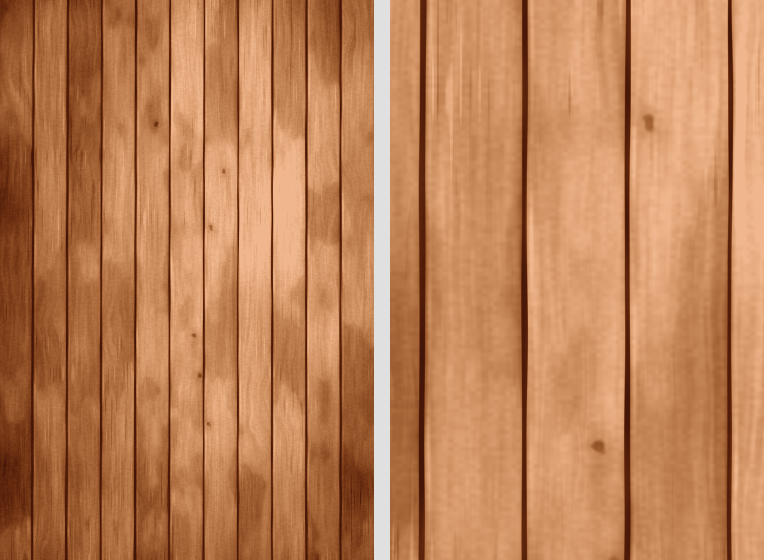
Left: the whole. Right: its middle third, enlarged.
A WebGL 1 fragment shader for this texture:

```glsl
precision highp float;

uniform vec2 u_resolution;

#define PLANKS 10.94
#define FIRST_OFFSET 0.0385
#define GROOVE_HALF 0.019
#define BASE_TONE 1.15
#define VIGNETTE 1.45
#define GRAIN 0.42
#define STAIN 0.29
#define CLOUD 0.42
#define KNOT_RATE 0.025
#define DARK vec3(0.25, 0.08, 0.03)
#define LIGHT vec3(0.84, 0.60, 0.42)

float hash(vec2 p) {
  vec3 q = fract(vec3(p.xyx) * 0.1031);
  q += dot(q, q.yzx + 33.33);
  return fract((q.x + q.y) * q.z);
}

float noise(vec2 p) {
  vec2 i = floor(p), f = fract(p);
  f = f * f * (3.0 - 2.0 * f);
  return mix(mix(hash(i), hash(i + vec2(1.0, 0.0)), f.x),
             mix(hash(i + vec2(0.0, 1.0)), hash(i + vec2(1.0, 1.0)), f.x), f.y);
}

float fbm(vec2 p) {
  float sum = 0.0, amp = 0.53;
  for (int i = 0; i < 4; i++) {
    sum += amp * noise(p);
    p = p * 2.03 + 17.3;
    amp *= 0.5;
  }
  return sum;
}

// Mostly straight fibres that fan out in a few places
float woodGrain(vec2 p, float seed) {
  float fan = smoothstep(0.55, 0.85, noise(vec2(seed, p.y * 0.45)));
  float bend = fbm(vec2(p.x * 1.1 + seed, p.y * 0.4)) - 0.5;
  float x = p.x + bend * mix(0.22, 0.9, fan);
  float broad = noise(vec2(x * 5.0 + seed, p.y * 0.45));
  float fibre = noise(vec2(x * 13.0 + seed, p.y * 0.8 + seed));
  float fine = noise(vec2(x * 26.0 - seed, p.y * 1.8));
  return broad * 0.36 + fibre * 0.34 + fine * 0.30;
}

// Blotches of darker varnish with streaked, fairly crisp ends
float varnishStain(vec2 p, float seed, float grain) {
  vec2 q = vec2(p.x * 0.7 + seed, p.y * 0.36 + seed * 1.7);
  float patches = fbm(q) + (grain - 0.5) * 0.2;
  float soft = smoothstep(0.30, 0.75, patches);
  float crisp = smoothstep(0.50, 0.56, patches);
  return mix(soft, crisp, 0.45);
}

// Rare small knots, at most one in each cell of a plank
float knots(vec2 p, float id) {
  vec2 cell = vec2(id, floor(p.y / 1.5));
  float present = step(hash(cell + 41.0), KNOT_RATE);
  vec2 center = vec2(0.06 + 0.88 * hash(cell + 7.0),
                     (cell.y + 0.3 + 0.4 * hash(cell + 13.0)) * 1.5);
  vec2 d = (p - center) * vec2(1.0, 0.75);
  float r = length(d) + 0.06 * (noise(p * 14.0) - 0.5);
  float core = 1.0 - smoothstep(0.02, 0.08, r);
  return present * (0.35 * core + 0.18 * exp(-r * r * 45.0));
}

void main() {
  vec2 uv = gl_FragCoord.xy / u_resolution;
  vec2 p = gl_FragCoord.xy / u_resolution.x * PLANKS;
  float pixel = PLANKS / u_resolution.x;

  // Plank coordinates, with a faint lean toward the left side
  p.x += FIRST_OFFSET - 0.06 * (uv.y - 0.5) * (1.0 - uv.x);
  float id = floor(p.x);
  float seed = id * 19.7 + 3.0;
  vec2 local = vec2(p.x - id, p.y);

  // Wood tone
  float grain = woodGrain(local, seed);
  float tone = BASE_TONE + (hash(vec2(id, 5.0)) - 0.5) * 0.12;
  tone += (grain - 0.5) * GRAIN;
  tone -= STAIN * varnishStain(local, seed, grain);
  tone += (fbm(vec2(p.x * 0.4, p.y * 0.3) + 8.0) - 0.5) * CLOUD;
  tone += (noise(p * vec2(18.0, 24.0)) - 0.5) * 0.08;

  // Thin dark cracks and pale scuffs along the fibres
  float scratch = noise(vec2(local.x * 22.0 + seed, p.y * 1.1));
  float wear = smoothstep(0.4, 0.7, fbm(p * vec2(1.4, 0.5) + 31.0));
  tone -= 0.18 * smoothstep(0.78, 0.95, scratch) * wear;
  tone += 0.15 * smoothstep(0.22, 0.06, scratch) * wear;
  tone -= knots(local, id);

  // Darkened borders, heaviest at the lower left
  vec2 q = uv - vec2(0.56, 0.56);
  tone -= VIGNETTE * dot(q * q, vec2(1.0, 0.9));

  // Grooves between planks, with uneven width and a worn right lip
  float line = floor(p.x + 0.5);
  float inside = step(0.5, line) * step(line, 10.5);
  float side = p.x - line + 0.012 * (noise(vec2(line * 9.0, p.y * 1.2)) - 0.5);
  float halfWidth = GROOVE_HALF * (0.6 + 0.5 * hash(vec2(line, 2.0))
                  + 0.6 * noise(vec2(line * 5.0, p.y * 0.9)));
  float d = abs(side) - halfWidth;
  float groove = inside * (1.0 - smoothstep(-0.5 * pixel, 0.5 * pixel + 0.006, d));
  float depth = 0.8 + 0.2 * noise(vec2(line * 3.0, p.y * 1.6));
  float shade = inside * exp(-max(d, 0.0) * 24.0);
  float lip = inside * exp(-pow((side - halfWidth - 0.045) / 0.024, 2.0));
  tone -= 0.2 * shade * (0.5 + noise(vec2(line * 11.0 + step(0.0, side), p.y)));
  tone += 0.24 * lip * noise(vec2(line * 7.0, p.y * 1.4));
  tone = mix(tone, 0.0, groove * depth);

  // Brown ramp: blue fades faster than red in the shadows
  vec3 ramp = pow(vec3(clamp(tone, 0.0, 1.2)), vec3(0.86, 1.1, 1.6));
  gl_FragColor = vec4(DARK + (LIGHT - DARK) * ramp, 1.0);
}
```
